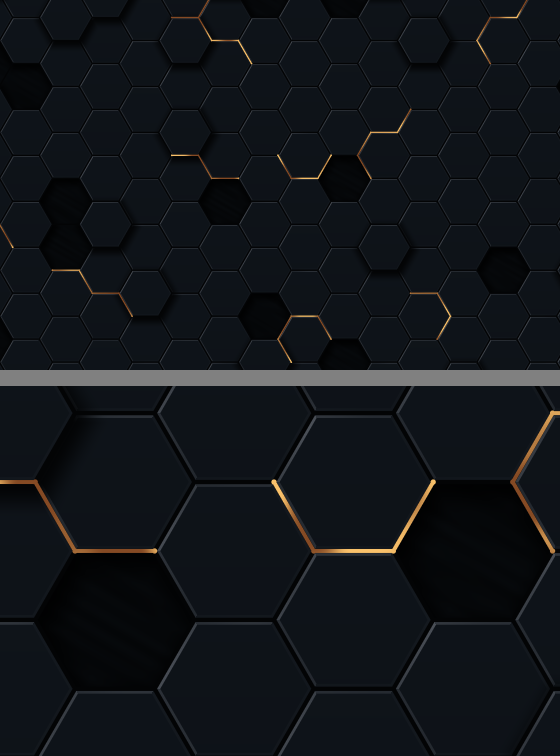
Top, the full canvas; bottom, a detail of the centre.
Reproduce this background procedurally as a WebGL 2 fragment shader.

```glsl
#version 300 es
precision highp float;
// Dark bevelled hexagon tiles, some sunken or raised, with glowing gold seams.

#define SIDE 0.0717              // hexagon side, in canvas heights
#define ORIGIN vec2(0.0702, 0.0213)
#define GAP 0.027                // half the groove width, in sides
#define BEVEL 0.034              // width of the lit rim
#define GOLD_WIDTH 0.025         // half the seam width
#define SHADOW_REACH 0.34
#define SHADOW_SHIFT vec2(0.07, -0.12)
#define RAISED_SHARE 0.12
#define BLOCK vec2(4.0, 3.0)     // one sunken tile and one seam per block
#define SEED 3.7

uniform vec2 u_resolution;
out vec4 fragColor;

const float ROOT3 = 1.7320508;
const float SIXTH = 1.0471976;   // sixth of a turn
const vec3 FACE = vec3(0.055, 0.074, 0.096);
const vec3 PIT = vec3(0.020, 0.028, 0.036);
const vec3 GROOVE = vec3(0.010, 0.014, 0.020);
const vec3 RIM = vec3(0.30, 0.32, 0.35);
const vec3 BRONZE = vec3(0.52, 0.29, 0.14);
const vec3 GOLD = vec3(0.98, 0.76, 0.42);

float hash(vec2 p) {
  return fract(sin(dot(p + SEED, vec2(127.1, 311.7))) * 43758.5453);
}

vec2 hash2(vec2 p) { return vec2(hash(p), hash(p + 57.3)); }

float noise(vec2 p) {
  vec2 i = floor(p), f = fract(p);
  f = f * f * (3.0 - 2.0 * f);
  return mix(mix(hash(i), hash(i + vec2(1, 0)), f.x),
             mix(hash(i + vec2(0, 1)), hash(i + vec2(1, 1)), f.x), f.y);
}

vec2 polar(float angle) { return vec2(cos(angle), sin(angle)); }

// Flat-topped hexagon of side 1
float hexDistance(vec2 p) {
  p = abs(p);
  return max(p.y, dot(p, vec2(0.5 * ROOT3, 0.5))) - 0.5 * ROOT3;
}

// Tiles are numbered by column and row; odd columns sit half a row higher
vec2 tileCentre(vec2 tile) {
  return vec2(1.5 * tile.x, ROOT3 * (tile.y + 0.5 * mod(tile.x, 2.0)));
}

vec2 tileAt(vec2 p) {
  vec2 period = vec2(3.0, ROOT3);
  vec2 even = floor(p / period + 0.5) * vec2(2, 1);
  vec2 odd = floor(p / period) * vec2(2, 1) + vec2(1, 0);
  return distance(p, tileCentre(even)) < distance(p, tileCentre(odd)) ? even : odd;
}

// -1 sunken, 0 flush, 1 raised
float tileLevel(vec2 tile) {
  vec2 block = floor(tile / BLOCK);
  vec2 sunken = block * BLOCK + floor(hash2(block + 11.0) * BLOCK);
  if (distance(tile, sunken) < 0.5) return -1.0;
  return step(hash(tile + 31.0), RAISED_SHARE);
}

float segmentDistance(vec2 p, vec2 a, vec2 b) {
  vec2 ab = b - a;
  return length(p - a - ab * clamp(dot(p - a, ab) / dot(ab, ab), 0.0, 1.0));
}

// Seams walk along tile edges, turning left or right at each corner
float seamDistance(vec2 p, vec2 tile) {
  float nearest = 1e3;
  for (int k = 0; k < 9; k++) {
    vec2 block = floor(tile / BLOCK) + vec2(k % 3 - 1, k / 3 - 1);
    vec2 start = block * BLOCK + floor(hash2(block + 83.0) * BLOCK);
    vec2 corner = tileCentre(start) + vec2(1, 0);
    float heading = 2.0 * SIXTH * floor(3.0 * hash(block + 5.0));
    int steps = 3 + int(2.6 * hash(block + 19.0));
    for (int i = 0; i < steps; i++) {
      vec2 next = corner + polar(heading);
      nearest = min(nearest, segmentDistance(p, corner, next));
      nearest = min(nearest, min(length(p - corner), length(p - next)) - 0.008);
      heading += hash(block + 7.0 * float(i) + 41.0) < 0.5 ? SIXTH : -SIXTH;
      corner = next;
    }
  }
  return nearest;
}

void main() {
  vec2 p = (gl_FragCoord.xy / u_resolution.y - ORIGIN) / SIDE;
  float pixel = 1.0 / (u_resolution.y * SIDE);
  vec2 tile = tileAt(p);
  vec2 local = p - tileCentre(tile);
  float level = tileLevel(tile);
  float inset = -hexDistance(local);

  // Tile face, with faint diagonal streaks in the pits
  float streak = noise(vec2(dot(p, vec2(0.5, 0.87)) * 9.0, p.x * 0.8));
  vec3 face = FACE * (0.98 + 0.04 * hash(tile) + 0.03 * local.y);
  vec3 color = level < 0.0 ? PIT * (0.75 + 0.5 * streak) : face;

  // Shadows cast by higher neighbours
  float shadow = 0.0;
  for (int k = 0; k < 6; k++) {
    vec2 neighbour = tileAt(tileCentre(tile) + ROOT3 * polar((float(k) + 0.5) * SIXTH));
    float drop = clamp(tileLevel(neighbour) - level, 0.0, 1.0);
    float d = hexDistance(p - SHADOW_SHIFT - tileCentre(neighbour));
    shadow = max(shadow, drop * (1.0 - smoothstep(-0.1, SHADOW_REACH, d)));
  }
  color *= 1.0 - 0.8 * shadow;

  // Rim lit unevenly from the upper left, then the groove
  vec2 normal = polar((floor(atan(local.y, local.x) / SIXTH) + 0.5) * SIXTH);
  float lit = 0.08 + 0.7 * max(dot(normal, vec2(-0.85, 0.53)), 0.0);
  lit *= 0.65 + 0.6 * noise(p * 1.3 + 20.0);
  float rim = clamp((GAP + BEVEL - inset) / pixel + 0.5, 0.0, 1.0);
  color = mix(color, RIM, rim * lit * (1.0 - shadow) * step(0.0, level));
  color = mix(color, GROOVE, clamp((GAP - inset) / pixel + 0.5, 0.0, 1.0));

  // Gold seams with uneven shine
  float seam = seamDistance(p, tile);
  vec3 metal = mix(BRONZE, GOLD, smoothstep(0.25, 0.8, noise(p * 1.7)));
  color = mix(color, metal, clamp((GOLD_WIDTH - seam) / pixel + 0.5, 0.0, 1.0));

  fragColor = vec4(color, 1.0);
}
```
